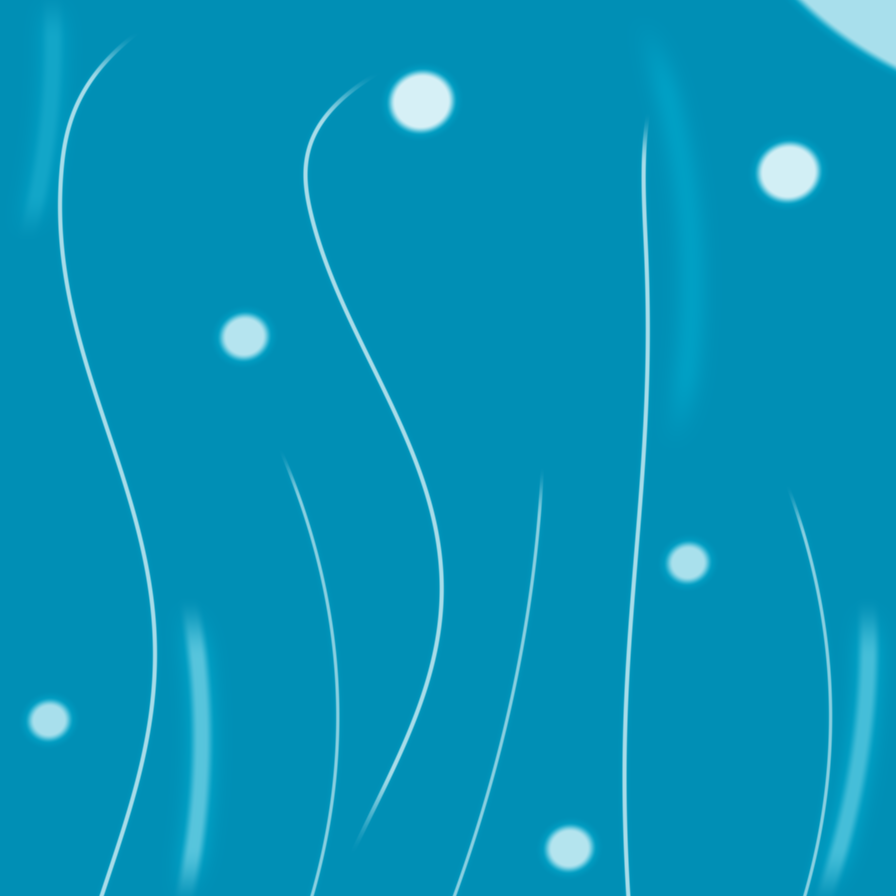
A Shadertoy shader for this background:

```glsl
// Pale swaying strands, soft light streaks and round bubbles on flat blue water.

const float TAU = 6.2832;
const vec3 WATER = vec3(0.0, 0.56, 0.71);
const vec3 GLOW = vec3(0.0, 0.67, 0.81);

// Horizontal position of a tall strand, hooked to the right at its top
float tallStrand(float k, float y) {
    float top = 0.965 - 0.045 * k;
    float sway = 0.053 + 0.07 * k - 0.045 * k * k;
    float crest = 0.27 - 0.035 * k + 0.108 * k * k;
    float hook = clamp((y - top) / 0.16 + 1.0, 0.0, 1.2);
    return 0.12 + 0.295 * k + sway * (cos(TAU * (y - crest)) + hook * hook * hook);
}

// Horizontal position of a short strand, a single gentle arc
float shortStrand(float k, float y) {
    float odd = mod(k, 2.0);
    float dy = y - 0.2 - 0.35 * odd;
    return 0.377 + 0.275 * k - 0.045 * odd - (0.72 - 0.39 * odd) * dy * dy;
}

// Fades a strand in at its foot and out at its tip
float taper(float y, float foot, float tip) {
    return smoothstep(foot - 0.01, foot + 0.09, y) * (1.0 - smoothstep(tip - 0.06, tip, y));
}

// Adds a thin white line with a narrow halo
vec3 drawLine(vec3 col, float d, float radius, float opacity, float px) {
    float soft = max(0.0013, 0.6 * px);
    col = mix(col, GLOW, 0.5 * opacity * exp(-d * d / 2e-5));
    return mix(col, vec3(1.0), opacity * (1.0 - smoothstep(radius - soft, radius + soft, d)));
}

// Long blurred streaks, alternating between the upper and lower edge
vec3 drawStreaks(vec3 col, vec2 p) {
    for (int i = 0; i < 4; i++) {
        float low = float(i % 2), side = float(i / 2);
        vec2 mid = vec2(0.055 + 0.715 * side + 0.17 * low + 0.02 * side * low,
                        0.87 - 0.71 * low - 0.13 * side * (1.0 - low));
        float span = 0.13 + 0.03 * low + 0.1 * side * (1.0 - low);
        float lean = 0.1 - 0.08 * low - 0.17 * side + 0.3 * side * low;
        float dy = p.y - mid.y;
        float d = abs(p.x - mid.x - lean * dy + 0.6 * dy * dy);
        float ends = 1.0 - smoothstep(0.65, 1.1, abs(dy) / span);
        float halo = (0.6 + 0.25 * low) * exp(-d * d / 3.2e-4);
        float core = (0.07 + 0.27 * low - 0.07 * side) * (1.0 - smoothstep(0.004, 0.015, d));
        col = mix(col, GLOW, halo * ends);
        col = mix(col, vec3(1.0), core * ends);
    }
    return col;
}

// Tall and short strands, measured across their slope
vec3 drawStrands(vec3 col, vec2 p, float px) {
    for (int i = 0; i < 3; i++) {
        float k = float(i), odd = mod(k, 2.0), h = 0.002;

        float x = tallStrand(k, p.y);
        float slope = (tallStrand(k, p.y + h) - tallStrand(k, p.y - h)) / (2.0 * h);
        float d = abs(p.x - x) / sqrt(1.0 + slope * slope);
        float fade = taper(p.y, 0.055 * odd - 0.09 * (1.0 - odd), 0.965 - 0.045 * k);
        col = drawLine(col, d, 0.0023, 0.66 * fade, px);

        x = shortStrand(k, p.y);
        slope = (shortStrand(k, p.y + h) - shortStrand(k, p.y - h)) / (2.0 * h);
        d = abs(p.x - x) / sqrt(1.0 + slope * slope);
        fade = taper(p.y, -0.09, 0.5 - 0.02 * k);
        col = drawLine(col, d, 0.0018, 0.54 * fade, px);
    }
    return col;
}

// Scattered bubbles with soft rims
vec3 drawBubbles(vec3 col, vec2 p) {
    for (int i = 0; i < 6; i++) {
        float k = float(i);
        float vary = sin(1.9 * k - 2.2);
        vec2 mid = vec2(0.055 + 0.165 * k + 0.09 * sin(0.628 * k),
                        fract(0.235 + 0.3 * k + 0.1 * sin(1.5 * k - 0.4)));
        vec2 q = p - mid;
        q.y *= 1.06;
        float radius = 0.03 + 0.007 * vary;
        float d = length(q) - radius - 0.04 * q.x * q.y / radius;
        col = mix(col, GLOW, 0.7 * (1.0 - smoothstep(-0.004, 0.011, d)));
        col = mix(col, vec3(1.0), (0.74 + 0.1 * vary) * (1.0 - smoothstep(-0.008, 0.003, d)));
    }
    return col;
}

void mainImage(out vec4 fragColor, in vec2 fragCoord) {
    vec2 p = fragCoord / iResolution.xy;
    vec3 col = drawStreaks(WATER, p);
    col = drawStrands(col, p, 1.0 / iResolution.y);
    col = drawBubbles(col, p);
    fragColor = vec4(col, 1.0);
}
```
